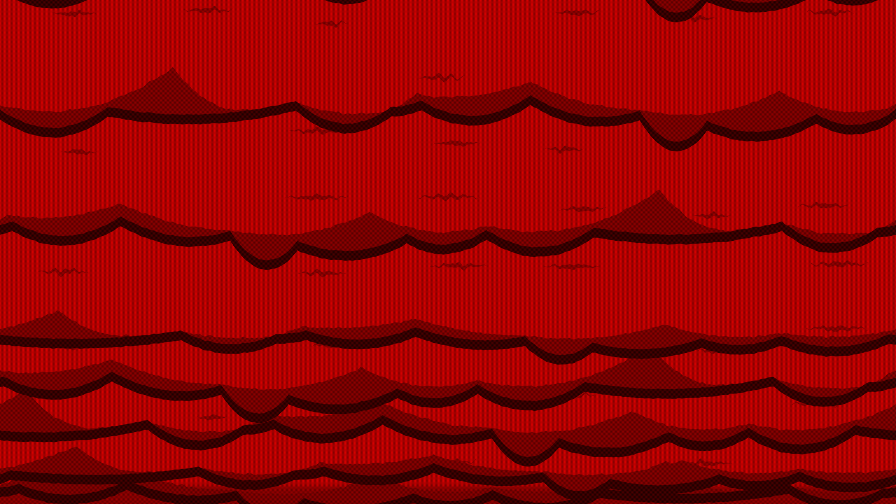
This background is drawn by a Shadertoy shader. Its source:

```glsl
// Rows of scalloped dark clouds on a red sky, drawn with a two-tone dither weave.

// Cloud outline knots: x in percent of width, height in percent, sag to the next knot.
const vec3 crest[10] = vec3[10](
    vec3(0, 2.3, 4.2), vec3(19.3, 9.7, 1.8), vec3(26, 1.4, 0.5), vec3(33, 2.8, 1.2),
    vec3(43, 1, 0.3), vec3(46.5, 4.4, 1.5), vec3(59.2, 6.9, 1.4), vec3(71.4, 1.4, 2.6),
    vec3(87, 5.1, 2.6), vec3(100, 2.3, 0));
const vec3 belly[10] = vec3[10](
    vec3(0, -0.5, 3.9), vec3(12, 0, 2.1), vec3(33, 1.2, 3.9), vec3(43.6, 0, 0.3),
    vec3(47.1, 1.2, 3.5), vec3(59.2, 2.3, 2.6), vec3(71.4, -0.7, 5.1), vec3(78.9, -2.8, 2.8),
    vec3(91.1, -1.4, 2.6), vec3(100, -0.5, 0));

// Each row: horizontal shift, base height, vertical scale.
const vec3 rows[8] = vec3[8](
    vec3(0, 102.5, 1), vec3(0, 76.9, 1), vec3(45.7, 53.1, 0.95), vec3(12.8, 32.6, 0.6),
    vec3(46.7, 22.5, 0.9), vec3(16.5, 13.9, 0.9), vec3(10.8, 5.6, 0.6), vec3(45, 1.8, 0.7));

vec2 hash2(vec2 p) {
    p = vec2(dot(p, vec2(127.1, 311.7)), dot(p, vec2(269.5, 183.3)));
    return fract(sin(p) * 43758.5);
}

float gradientNoise(vec2 p) {
    vec2 i = floor(p), f = p - i, u = f * f * (3.0 - 2.0 * f), e = vec2(1, 0);
    float a = dot(hash2(i) * 2.0 - 1.0, f);
    float b = dot(hash2(i + e) * 2.0 - 1.0, f - e);
    float c = dot(hash2(i + e.yx) * 2.0 - 1.0, f - e.yx);
    float d = dot(hash2(i + 1.0) * 2.0 - 1.0, f - 1.0);
    return mix(mix(a, b, u.x), mix(c, d, u.x), u.y);
}

// Hanging arcs strung between the knots.
float scallop(vec3 knots[10], float x) {
    float y = 0.0;
    for (int i = 0; i < 9; i++) {
        vec3 a = knots[i], b = knots[i + 1];
        float t = (x - a.x) / (b.x - a.x);
        if (t >= 0.0 && t <= 1.0) y = mix(a.y, b.y, t) - a.z * 4.0 * t * (1.0 - t);
    }
    return y;
}

// Thin ragged streaks, scattered one per occupied cell.
float wisps(vec2 p, float blur) {
    vec2 size = vec2(14, 13), cell = floor(p / size), h = hash2(cell + 3.0);
    vec2 q = p - (cell + 0.3 + 0.4 * h) * size;
    float halfWidth = 1.6 + 2.0 * h.y;
    float ragged = gradientNoise(vec2(p.x * 1.4, cell.y)) * 1.3;
    float thickness = 0.5 * (1.0 - abs(q.x) / halfWidth);
    float streak = smoothstep(blur, -blur, abs(q.y - ragged) - thickness);
    return streak * step(abs(q.x), halfWidth) * step(0.45, h.x);
}

void mainImage(out vec4 fragColor, in vec2 fragCoord) {
    vec2 p = 100.0 * fragCoord / iResolution.xy;
    float blur = 60.0 / iResolution.y;

    // Cloud bodies and their shaded undersides
    float body = wisps(p, blur) * 0.8, shade = 0.0;
    for (int i = 0; i < 8; i++) {
        vec3 row = rows[i];
        float x = mod(p.x + row.x, 100.0);
        float fluff = 0.5 * gradientNoise(vec2(p.x * 1.6, float(i) * 7.3));
        float top = row.y + row.z * scallop(crest, x) + fluff;
        float bottom = row.y + row.z * scallop(belly, x) - 2.0 * (1.0 - row.z) + 0.5 * fluff;
        float above = smoothstep(-blur, blur, p.y - bottom);
        body = max(body, above * smoothstep(blur, -blur, p.y - top));
        shade = max(shade, above * smoothstep(blur, -blur, p.y - bottom - 1.9));
    }
    // Murk along the lower edge
    body = max(body, 0.8 * smoothstep(4.5, 2.5, p.y));

    // Dither weave: dotted columns for sky, checks for cloud and shade
    vec2 wave = cos(3.14159 * 216.0 * fragCoord / iResolution.y);
    float check = wave.x * wave.y;
    float red = 0.68 + 0.11 * wave.x + 0.05 * check;
    red = mix(red, 0.45 + 0.11 * check, body);
    red = mix(red, 0.2 + 0.09 * check, shade);
    fragColor = vec4(red, 0.0, 0.0, 1.0);
}
```
